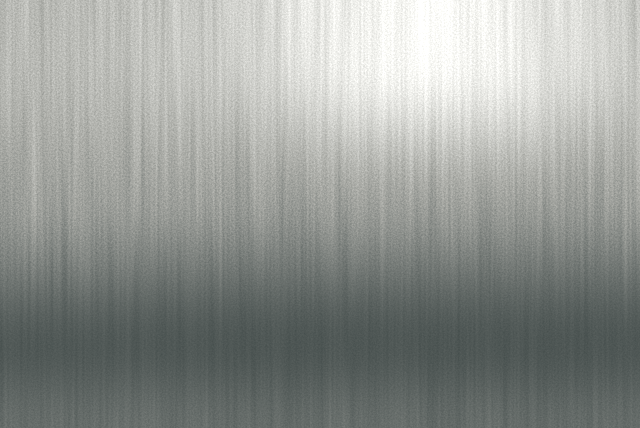
This texture is drawn by a WebGL 2 fragment shader. Its source:

```glsl
#version 300 es
precision highp float;
// Vertically brushed steel: a bright reflection at the upper right of centre
// fades into a dark horizontal band, with a faint lift at the bottom edge.
// Stretched gradient noise makes the brushing, fine gradient noise the grain.

uniform vec2 u_resolution;
out vec4 outColor;

#define STREAK_FREQ 26.0
#define STREAK_AMOUNT 0.085
#define GRAIN_FREQ 235.0
#define GRAIN_AMOUNT 0.12
#define GLOW_X 0.67
#define GLOW_WIDTH 0.26
#define GLOW_AMOUNT 0.25
#define DARK_STEEL vec3(0.300, 0.333, 0.326)
#define MID_STEEL vec3(0.665, 0.670, 0.650)
#define BRIGHT_STEEL vec3(0.995, 0.995, 0.980)

vec2 gradientAt(vec2 cell) {
    vec3 q = fract(cell.xyx * vec3(0.1031, 0.1030, 0.0973));
    q += dot(q, q.yzx + 33.33);
    float angle = 6.28318 * fract((q.x + q.y) * q.z);
    return vec2(cos(angle), sin(angle));
}

float gradientNoise(vec2 p) {
    vec2 i = floor(p), f = p - i;
    vec2 w = f * f * f * (f * (f * 6.0 - 15.0) + 10.0);
    vec2 e = vec2(0.0, 1.0);
    float a = dot(gradientAt(i), f);
    float b = dot(gradientAt(i + e.yx), f - e.yx);
    float c = dot(gradientAt(i + e.xy), f - e.xy);
    float d = dot(gradientAt(i + e.yy), f - e.yy);
    return mix(mix(a, b, w.x), mix(c, d, w.x), w.y);
}

// Long vertical scratches, from broad bands to hairlines
float brushing(vec2 p) {
    float sum = 0.0, freq = STREAK_FREQ, weight = 0.75;
    for (int k = 0; k < 4; k++) {
        float octave = float(k);
        vec2 offset = vec2(17.3, 5.37) * (octave + 1.0);
        sum += weight * gradientNoise(vec2(p.x * freq, p.y * (1.1 + 0.6 * octave)) + offset);
        freq *= 1.93;
        weight *= 1.08;
    }
    return sum;
}

// Two sizes of speckle, turned off the pixel grid
float grain(vec2 p) {
    vec2 q = mat2(0.8, 0.6, -0.6, 0.8) * p * GRAIN_FREQ;
    return gradientNoise(q + 51.7) + 0.6 * gradientNoise(q.yx * 1.63 + 9.2);
}

// Smooth reflected light, without surface texture
float reflection(vec2 uv) {
    float light = mix(0.415, 0.332, smoothstep(0.0, 0.19, uv.y));
    float edge = uv.y + 0.018 * (1.0 - smoothstep(0.0, 0.5, uv.x));
    light += 0.26 * smoothstep(0.20, 0.55, edge);
    light += 0.15 * smoothstep(0.40, 0.90, uv.y);
    float across = (uv.x - GLOW_X) / GLOW_WIDTH;
    light += GLOW_AMOUNT * exp(-across * across) * smoothstep(0.50, 0.86, uv.y);
    return light - 0.025 * (1.0 - smoothstep(0.0, 0.3, uv.x)) * smoothstep(0.5, 1.0, uv.y);
}

vec3 steelColor(float light) {
    vec3 shade = mix(DARK_STEEL, MID_STEEL, (light - 0.32) / 0.345);
    return light < 0.665 ? shade : mix(MID_STEEL, BRIGHT_STEEL, (light - 0.665) / 0.33);
}

void main() {
    vec2 uv = gl_FragCoord.xy / u_resolution;
    vec2 p = gl_FragCoord.xy / u_resolution.y;

    float light = reflection(uv);
    float texture_gain = mix(0.25, 0.75, smoothstep(0.30, 0.65, light));
    light += texture_gain * (STREAK_AMOUNT * brushing(p) + GRAIN_AMOUNT * grain(p));

    outColor = vec4(clamp(steelColor(light), 0.0, 1.0), 1.0);
}
```
